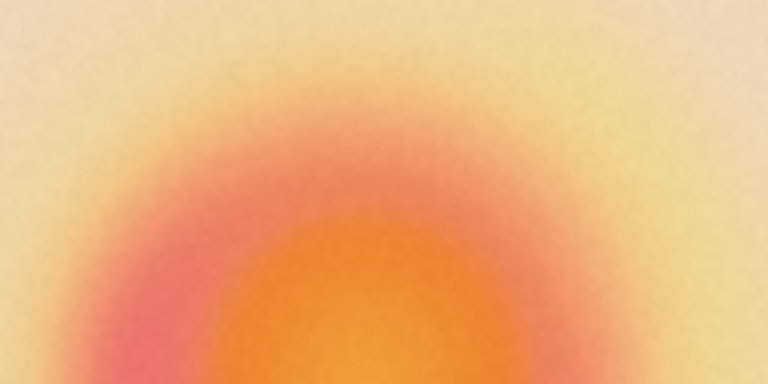
Give the GLSL for this background, as a Shadertoy shader.

```glsl
// Palette, from the core outward
const vec3 AMBER  = vec3(0.94, 0.61, 0.22);
const vec3 ORANGE = vec3(0.94, 0.52, 0.19);
const vec3 SALMON = vec3(0.935, 0.52, 0.36);
const vec3 PINK   = vec3(0.93, 0.45, 0.43);
const vec3 PEACH  = vec3(0.95, 0.66, 0.46);
const vec3 GOLD   = vec3(0.95, 0.775, 0.515);
const vec3 SAND   = vec3(0.94, 0.835, 0.63);
const vec3 YELLOW = vec3(0.94, 0.84, 0.57);
const vec3 CREAM  = vec3(0.935, 0.845, 0.725);

// Layout in canvas heights
const float DESIGN_ASPECT = 2.0;
const vec2 HALO_CENTER = vec2(0.915, 0.0);
const vec2 CORE_CENTER = vec2(0.955, 0.0);
const vec2 CORE_SCALE  = vec2(1.02, 0.94);
const vec2 BLUSH_CENTER = vec2(1.48, 0.0);
const float PINK_RADIUS = 0.55;
const float PINK_WIDTH  = 0.16;
const float BLUSH_WIDTH = 0.14;
const float BLUSH_AMOUNT = 0.25;

// Surface texture
const float MOTTLE_CELLS = 48.0;
const float MOTTLE = 0.018;
const float GRAIN = 0.016;

float hash(vec2 p) {
    return fract(sin(dot(p, vec2(12.9898, 78.233))) * 43758.5453);
}

float valueNoise(vec2 p) {
    vec2 cell = floor(p);
    vec2 f = fract(p);
    f = f * f * (3.0 - 2.0 * f);
    float low = mix(hash(cell), hash(cell + vec2(1.0, 0.0)), f.x);
    float high = mix(hash(cell + vec2(0.0, 1.0)), hash(cell + 1.0), f.x);
    return mix(low, high, f.y);
}

float bell(float x, float width) {
    return exp(-x * x / (width * width));
}

// Soft rings from salmon out to cream, yellower on the right
vec3 haloColor(float radius, float rightSide) {
    vec3 color = mix(SALMON, PEACH, smoothstep(0.50, 0.72, radius));
    color = mix(color, GOLD, smoothstep(0.65, 0.84, radius));
    color = mix(color, mix(SAND, YELLOW, rightSide), smoothstep(0.76, 0.97, radius));
    return mix(color, CREAM, smoothstep(0.88, 1.38, radius));
}

void mainImage(out vec4 fragColor, in vec2 fragCoord) {
    vec2 uv = fragCoord / iResolution.xy;
    vec2 p = uv * vec2(DESIGN_ASPECT, 1.0);

    // Outer halo
    vec2 fromHalo = p - HALO_CENTER;
    float haloRadius = length(fromHalo);
    vec3 color = haloColor(haloRadius, smoothstep(0.1, 0.7, fromHalo.x));

    // Pink arc low on the left and a faint blush on the right
    float leftSide = smoothstep(0.05, -0.5, fromHalo.x) * smoothstep(0.80, 0.0, p.y);
    float arc = leftSide * bell(haloRadius - PINK_RADIUS, PINK_WIDTH);
    float blush = BLUSH_AMOUNT * bell(distance(p, BLUSH_CENTER), BLUSH_WIDTH);
    color = mix(color, PINK, clamp(arc + blush, 0.0, 1.0));

    // Orange core with an amber heart
    float coreRadius = length((p - CORE_CENTER) * CORE_SCALE);
    vec3 core = mix(AMBER, ORANGE, smoothstep(0.0, 0.40, coreRadius));
    color = mix(core, color, smoothstep(0.34, 0.49, coreRadius));

    // Faint mottling and grain
    color += MOTTLE * (valueNoise(p * MOTTLE_CELLS) - 0.5);
    color += GRAIN * (hash(floor(uv * vec2(512.0, 256.0))) - 0.5);
    fragColor = vec4(color, 1.0);
}
```
